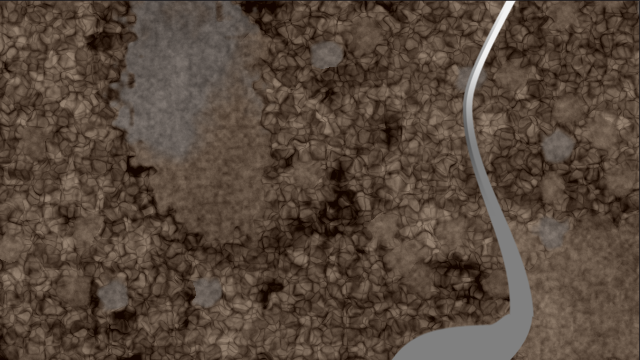
Reproduce this texture procedurally as a Shadertoy shader.

```glsl
// Crumbly brown soil with a flat slab, a soft clod and a pale curved ribbon.
// Soil tone is a sum of warped cellular grain layers and value noise, mapped
// to a brown ramp; the ribbon is a distance function laid over the top.

const vec3 DARK_SOIL = vec3(0.15, 0.09, 0.05);
const vec3 PALE_SOIL = vec3(0.45, 0.38, 0.32);
const vec3 SLATE = vec3(0.40, 0.38, 0.37);
const vec3 FRAME = vec3(0.10, 0.10, 0.12);

vec2 hash22(vec2 p) {
    vec3 q = fract(p.xyx * vec3(0.1031, 0.1030, 0.0973));
    q += dot(q, q.yzx + 33.33);
    return fract((q.xx + q.yz) * q.zy);
}

float valueNoise(vec2 p) {
    vec2 i = floor(p), f = fract(p);
    f = f * f * (3.0 - 2.0 * f);
    float low = mix(hash22(i).x, hash22(i + vec2(1, 0)).x, f.x);
    float high = mix(hash22(i + vec2(0, 1)).x, hash22(i + vec2(1, 1)).x, f.x);
    return mix(low, high, f.y);
}

float fbm(vec2 p) {
    float sum = 0.0, gain = 0.5;
    for (int i = 0; i < 4; i++) {
        sum += gain * valueNoise(p);
        p = mat2(1.6, 1.2, -1.2, 1.6) * p + 7.3;
        gain *= 0.5;
    }
    return sum / 0.9375;
}

// Nearest cell: x = distance, y = gap to the second nearest, zw = random id
vec4 cells(vec2 p) {
    vec2 base = floor(p), id = vec2(0.0);
    float first = 9.0, second = 9.0;
    for (int y = -1; y <= 1; y++)
    for (int x = -1; x <= 1; x++) {
        vec2 cell = base + vec2(x, y);
        float d = length(cell + 0.1 + 0.8 * hash22(cell) - p);
        if (d < first) {
            second = first;
            first = d;
            id = hash22(cell + 51.7);
        } else {
            second = min(second, d);
        }
    }
    return vec4(first, second - first, id);
}

// Grain brightness around zero, dark in the gaps between grains
float grainTone(vec2 p, float size, float seed) {
    vec4 c = cells(p / size + seed);
    return smoothstep(-0.05, 0.42, c.y) * (0.5 + 0.95 * c.z) - 0.6;
}

// Soft cover of a tilted ellipse, 1 inside
float ellipseCover(vec2 p, vec2 centre, vec2 radii, float tilt, float soft) {
    float s = sin(tilt), c = cos(tilt);
    vec2 q = mat2(c, -s, s, c) * (p - centre) / radii;
    return 1.0 - smoothstep(1.0 - soft, 1.0 + soft, length(q));
}

vec3 soil(vec2 p) {
    vec2 wobble = vec2(valueNoise(p * 38.0), valueNoise(p * 38.0 + 19.0)) - 0.5;
    vec2 q = p + 0.022 * wobble;
    float patches = fbm(p * 6.0 + 3.0) - 0.5;
    float grit = fbm(p * 85.0) - 0.5;

    // Loose grains from coarse to fine
    float tone = 0.62 + 0.85 * patches + 0.55 * grit;
    tone += 0.26 * grainTone(q, 0.088, 4.0);
    tone += 0.42 * grainTone(q, 0.043, 17.0);
    tone += 0.32 * grainTone(q, 0.021, 31.0);
    tone -= 0.6 * smoothstep(0.62, 0.78, fbm(q * 11.0 + 40.0));

    // Scattered larger stones, a few of them slate
    vec4 stone = cells(q / 0.135 + 8.0);
    float cover = step(0.66, stone.z) * (1.0 - smoothstep(0.25, 0.38, stone.x));
    float stoneTone = 0.72 + 0.35 * stone.w - 0.9 * stone.x + 0.7 * grit;
    tone = mix(tone, stoneTone + 0.15, 0.8 * cover);
    float slate = cover * step(0.8, stone.w) * 0.6;

    // Slab with a shadowed lower left rim, and the buried clod
    vec2 rough = p + 0.09 * wobble + 0.10 * patches;
    float slab = ellipseCover(rough, vec2(0.54, 0.68), vec2(0.185, 0.40), 0.19, 0.09);
    float rim = ellipseCover(rough, vec2(0.505, 0.655), vec2(0.185, 0.40), 0.19, 0.12);
    float clod = ellipseCover(rough, vec2(1.65, 0.17), vec2(0.19, 0.25), -0.5, 0.18);
    tone -= 0.38 * rim * (1.0 - slab);
    float smoothTone = 0.82 + 0.5 * patches + 0.75 * grit + 0.12 * grainTone(q, 0.04, 9.0);
    tone = mix(tone, smoothTone, max(0.9 * slab, 0.75 * clod));
    slate = mix(slate, 0.75 * smoothstep(0.5, 0.8, p.y + patches), slab);

    vec3 colour = mix(DARK_SOIL, PALE_SOIL, clamp(tone, -0.25, 1.4));
    vec3 tint = SLATE * (0.45 + 0.6 * clamp(tone, 0.0, 1.3));
    return mix(colour, tint, slate);
}

// Ribbon: x = signed distance, y = position across from -1 to 1
vec2 ribbon(vec2 p) {
    float rise = max(p.y - 0.7, 0.0), fall = clamp((0.7 - p.y) / 0.57, 0.0, 1.0);
    float centre = 1.299 + 0.57 * (sqrt(rise * rise + 0.011) - 0.105);
    centre += 0.15 * smoothstep(0.0, 1.0, fall);
    float halfWidth = 0.013 + 0.02 * pow(fall, 1.5);
    float across = p.x - centre;
    float stem = max(0.9 * (abs(across) - halfWidth), 0.12 - p.y);

    // Spreading foot at the bottom edge
    float top = 0.1 * (1.0 - exp((1.088 - p.x) / 0.07));
    top += 0.03 * smoothstep(1.36, 1.42, p.x);
    float bend = max(1.0 - p.y / 0.13, 0.0);
    float foot = max(0.75 * (p.y - top), p.x - 1.479 + 0.062 * bend * bend);
    return vec2(min(stem, foot), across / halfWidth);
}

void mainImage(out vec4 fragColor, in vec2 fragCoord) {
    vec2 p = fragCoord / iResolution.y;
    float pixel = 1.0 / iResolution.y;
    vec3 colour = soil(p);

    // Ribbon fades from white to grey, with a shaded left side
    vec2 band = ribbon(p);
    float grey = mix(0.5, 0.95, smoothstep(0.58, 0.87, p.y));
    float side = 1.0 - smoothstep(-0.5, -0.1, band.y);
    side *= smoothstep(0.4, 0.65, p.y) * (1.0 - smoothstep(0.85, 1.0, p.y));
    grey *= 1.0 - 0.32 * side;
    colour = mix(colour, vec3(grey), 1.0 - smoothstep(-pixel, pixel, band.x));

    // Thin dark line along the top and right edges
    float edge = min(1.0 - p.y, iResolution.x / iResolution.y - p.x);
    colour = mix(colour, FRAME, 0.8 * (1.0 - smoothstep(0.001, 0.004, edge)));
    fragColor = vec4(colour, 1.0);
}
```
